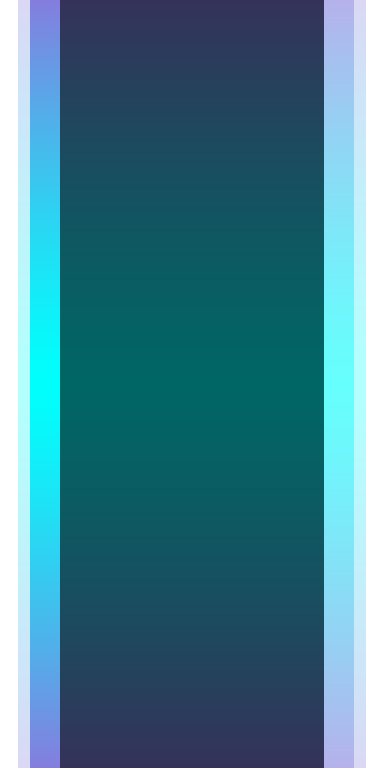
Reproduce this background procedurally as a WebGL 2 fragment shader.

```glsl
#version 300 es
precision highp float;
// Draws a dark vertical panel between glowing cyan-violet rails on white.
uniform vec2 u_resolution;
out vec4 fragColor;

const vec3 CYAN = vec3(0.0, 1.0, 0.99);
const vec3 VIOLET = vec3(0.52, 0.49, 0.87);
const vec3 WHITE = vec3(1.0);
const float GLOW_FALLOFF = 1.3;
const float PANEL_SHADE = 0.4;
const float RAIL_TINT = 0.4;
const float HALO_TINT = 0.7;

// Cyan at mid height, fading to violet at both ends
vec3 glowColor(float y, float falloff) {
    float distanceFromMiddle = abs(2.0 * y - 1.0);
    return mix(CYAN, VIOLET, pow(distanceFromMiddle, falloff));
}

// Smooth-edged coverage of the vertical strip from left to right
float strip(float x, float left, float right, float blur) {
    float center = 0.5 * (left + right);
    float d = abs(x - center) - 0.5 * (right - left);
    return 1.0 - smoothstep(-blur, blur, d);
}

void main() {
    vec2 uv = gl_FragCoord.xy / u_resolution;
    float blur = 0.5 / u_resolution.x;
    vec3 glow = glowColor(uv.y, GLOW_FALLOFF);

    // Nested strips: pale halo, light right rail, vivid left rail, dark panel
    vec3 color = WHITE;
    color = mix(color, mix(glow, WHITE, HALO_TINT), strip(uv.x, 0.046875, 0.953125, blur));
    color = mix(color, mix(glow, WHITE, RAIL_TINT), strip(uv.x, 0.078125, 0.921875, blur));
    color = mix(color, glow, strip(uv.x, 0.078125, 0.84375, blur));
    color = mix(color, glow * PANEL_SHADE, strip(uv.x, 0.15625, 0.84375, blur));

    fragColor = vec4(color, 1.0);
}
```
